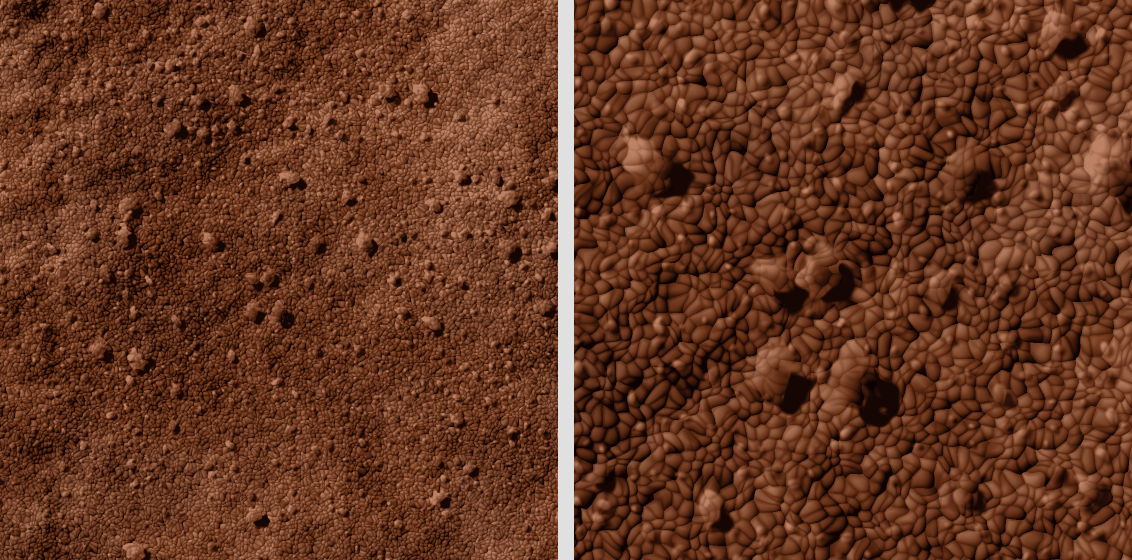
Left, the full canvas; right, a detail of the centre.
Give the GLSL for this texture, as a WebGL 1 fragment shader.

```glsl
precision highp float;
// Dry red-brown soil under low light from the upper left.
// Cellular grains and noise relief give a tone, scattered crumbs with cast
// shadows are laid over it, and a colour ramp turns the tone into earth.
uniform vec2 u_resolution;

#define GRAINS 140.0        // grains across the canvas height
#define GRAIN_SLOPE 0.74    // light-to-dark contrast across one grain
#define GRAIN_VARIETY 0.36  // tone difference between grains
#define CREVICE 0.40        // darkness between grains
#define RELIEF 1.15         // strength of the lumpy ground
#define BROAD 0.75          // strength of wide light and dark areas
#define BASE_TONE 0.55
#define CRUMB_DENSITY 0.36
#define TRACK_X 0.085       // centre of the rough strip on the left
#define LIGHT vec2(-0.76, 0.65)

float hash(vec2 p) {
  return fract(sin(dot(p, vec2(127.1, 311.7))) * 43758.5453);
}

vec2 hash2(vec2 p) {
  return vec2(hash(p), hash(p + 57.3));
}

float noise(vec2 p) {
  vec2 i = floor(p), f = fract(p);
  f = f * f * (3.0 - 2.0 * f);
  return mix(mix(hash(i), hash(i + vec2(1.0, 0.0)), f.x),
             mix(hash(i + vec2(0.0, 1.0)), hash(i + 1.0), f.x), f.y);
}

float fbm(vec2 p) {
  float sum = 0.0, amp = 0.5;
  for (int i = 0; i < 3; i++) {
    sum += amp * noise(p);
    p = p * 2.03 + 17.1;
    amp *= 0.5;
  }
  return sum;
}

// Tone offset of the packed grains: lit flank, crevice, individual shade
float grainTone(vec2 p) {
  vec2 cell = floor(p), nearest = vec2(0.0), id = cell;
  float d1 = 9.0, d2 = 9.0;
  for (int y = -1; y <= 1; y++)
  for (int x = -1; x <= 1; x++) {
    vec2 c = cell + vec2(x, y);
    vec2 d = p - c - 0.5 - 0.9 * (hash2(c) - 0.5);
    float dist = length(d);
    if (dist < d1) { d2 = d1; d1 = dist; nearest = d; id = c; }
    else d2 = min(d2, dist);
  }
  float gap = smoothstep(0.0, 0.45, d2 - d1);
  float dome = 0.6 * gap + 0.8 * (0.8 - d1);
  return GRAIN_SLOPE * dot(nearest, LIGHT) * (0.6 + 0.4 * gap)
       + CREVICE * (dome - 0.68) + GRAIN_VARIETY * (hash(id + 9.7) - 0.5);
}

// Lays one size class of crumbs and their shadows over the tone
float addCrumbs(float tone, vec2 uv, float cells, float shadowDepth) {
  vec2 p = uv * cells, cell = floor(p);
  vec2 warp = vec2(noise(uv * 130.0), noise(uv * 130.0 + 31.0)) - 0.5;
  float soft = 0.0015 * cells, shadow = 0.0, cover = 0.0, crumb = 0.0;
  for (int y = -1; y <= 1; y++)
  for (int x = -1; x <= 1; x++) {
    vec2 c = cell + vec2(x, y), seed = c + cells * 3.1;
    float clump = smoothstep(0.3, 0.75, noise(c / cells * 5.0 + 4.0));
    float strip = 1.0 - smoothstep(0.1, 0.25, c.x / cells);
    float upper = 0.5 + 0.9 * c.y / cells + 0.5 * strip;
    if (hash(seed + 2.3) > CRUMB_DENSITY * upper * (0.2 + 1.4 * clump)) continue;
    float r = mix(0.09, 0.25, pow(hash(seed + 5.9), 1.5));
    vec2 d = p - c - 0.2 - 0.6 * hash2(seed) + warp * r * 0.8;
    float angle = 6.2832 * hash(seed + 8.1);
    float stretch = 1.0 + 0.22 * cos(2.0 * (atan(d.y, d.x + 0.0001) - angle));
    float body = 1.0 - smoothstep(-soft, soft, length(d) * stretch - r);
    float shadowEdge = length(d + LIGHT * r * 1.05) - r * 0.95;
    shadow = max(shadow, 1.0 - smoothstep(-soft * 1.5, soft * 1.5, shadowEdge));
    float face = 0.58 + 0.4 * hash(seed + 4.4) + 0.55 * dot(d, LIGHT) / r;
    if (body > cover) { cover = body; crumb = face + 0.8 * warp.x; }
  }
  float shaded = mix(tone, -0.15, shadow * shadowDepth);
  return mix(shaded, crumb + 0.5 * (tone - 0.5), cover * 0.9);
}

// Earth colours from deep shadow to sunlit crest
vec3 earth(float t, float ashen) {
  vec3 deep = vec3(0.18, 0.07, 0.03), shade = vec3(0.34, 0.15, 0.06);
  vec3 soil = mix(vec3(0.44, 0.22, 0.12), vec3(0.43, 0.24, 0.16), ashen);
  vec3 lit = vec3(0.52, 0.31, 0.20), crest = vec3(0.63, 0.41, 0.30);
  float s = clamp(t, -0.2, 1.25) * 4.0;
  vec3 col = deep + (shade - deep) * min(s, 1.0);
  col = mix(col, soil, clamp(s - 1.0, 0.0, 1.0));
  col = mix(col, lit, clamp(s - 2.0, 0.0, 1.0));
  return max(col + (crest - lit) * max(s - 3.0, 0.0), 0.0);
}

vec3 ground(vec2 uv) {
  float offTrack = (uv.x - TRACK_X - 0.03 * (noise(uv * 6.0) - 0.5)) / 0.04;
  float track = exp(-offTrack * offTrack);
  float rough = 0.65 + 0.6 * smoothstep(0.2, 0.95, uv.y - 0.25 * uv.x) + 0.6 * track;
  float broad = fbm(uv * 2.6 + 3.0) - 0.44 + 0.6 * (fbm(uv * 9.0 + 40.0) - 0.44);

  // Lumps of two sizes, lit where the height falls toward the light
  vec2 lumps = uv * 28.0, swells = uv * 12.0 + 70.0;
  float slope = fbm(lumps) - fbm(lumps + LIGHT * 0.3)
              + 0.6 * (noise(swells) - noise(swells + LIGHT * 0.3));
  float tone = BASE_TONE + RELIEF * rough * slope + BROAD * broad - 0.1 * track;
  vec2 wobble = vec2(noise(uv * 75.0), noise(uv * 75.0 + 13.0)) - 0.5;
  tone += grainTone(uv * GRAINS + 1.3 * wobble);

  tone = addCrumbs(tone, uv, 64.0, 0.65);
  tone = addCrumbs(tone, uv + 0.37, 34.0, 0.85);
  tone = addCrumbs(tone, uv, 15.0, 1.0);
  return earth(tone, smoothstep(0.32, 0.62, fbm(uv * 7.0 + 20.0)));
}

void main() {
  // Four samples per pixel smooth the fine grains
  vec3 sum = vec3(0.0);
  for (int i = 0; i < 4; i++) {
    vec2 sub = vec2(mod(float(i), 2.0), floor(float(i) * 0.5)) * 0.5 - 0.25;
    sum += ground((gl_FragCoord.xy + sub) / u_resolution.y);
  }
  gl_FragColor = vec4(sum * 0.25, 1.0);
}
```
